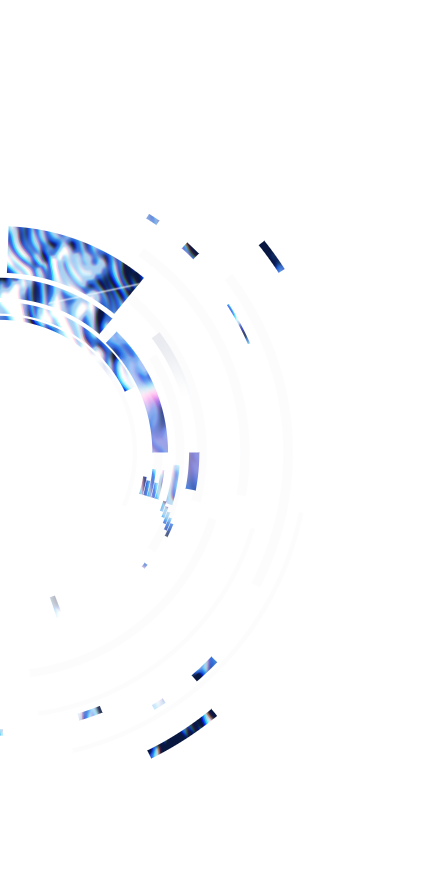
A Shadertoy shader for this background:

```glsl
// Broken concentric rings of blue prismatic crystal around the left edge of a white field.

const vec3 NAVY = vec3(0.03, 0.09, 0.25);
const vec3 BLUE = vec3(0.23, 0.44, 0.83);
const vec3 SKY = vec3(0.67, 0.82, 0.95);
const vec3 LILAC = vec3(0.68, 0.62, 0.89);
const vec3 MIST = vec3(0.94, 0.95, 0.97);

float hash(float n) { return fract(sin(n * 91.7) * 4375.5); }

vec2 gradient(vec2 cell) {
    float turn = 6.2832 * hash(dot(cell, vec2(1.27, 3.11)));
    return vec2(cos(turn), sin(turn));
}

float gradientNoise(vec2 p) {
    vec2 i = floor(p), f = fract(p);
    vec2 u = f * f * f * (f * (f * 6.0 - 15.0) + 10.0);
    vec2 e = vec2(0.0, 1.0);
    float low = mix(dot(gradient(i), f), dot(gradient(i + e.yx), f - e.yx), u.x);
    float high = mix(dot(gradient(i + e), f - e), dot(gradient(i + 1.0), f - 1.0), u.x);
    return mix(low, high, u.y);
}

// Brightness of the crystal: broad planes crossed by slanted streaks
float facet(vec2 p) {
    vec2 q = mat2(0.94, -0.34, 0.34, 0.94) * p;
    vec2 warp = vec2(gradientNoise(q * 0.02), gradientNoise(q * 0.02 + 7.3));
    float broad = gradientNoise(q * vec2(0.036, 0.02) + 1.5 * warp);
    float streak = gradientNoise(q * vec2(0.12, 0.035) + 2.0 * warp);
    return 0.5 + 0.9 * broad + 0.75 * streak;
}

// Sampling each channel apart gives the rainbow fringes
vec3 crystal(vec2 p, float bias) {
    vec2 shift = vec2(1.6, 0.8);
    vec3 tone = vec3(facet(p - shift), facet(p), facet(p + shift)) + bias;
    vec3 color = mix(NAVY, BLUE, smoothstep(0.0, 0.38, tone));
    color = mix(color, SKY, smoothstep(0.35, 0.66, tone));
    return mix(color, vec3(1.0), smoothstep(0.7, 1.0, tone));
}

// Coverage of a ring piece; span = inner radius, outer radius, first and last degree
float arc(vec2 polar, vec4 span, float pixel) {
    float radial = min(polar.x - span.x, span.y - polar.x);
    float along = min(polar.y - span.z, span.w - polar.y) * radians(polar.x);
    return clamp(0.5 + min(radial, along) / pixel, 0.0, 1.0);
}

float bell(float x, float width) { return exp(-x * x / (width * width)); }

void mainImage(out vec4 fragColor, in vec2 fragCoord) {
    // Thousandths of the canvas height, measured from the ring centre
    vec2 p = 1000.0 * (fragCoord / iResolution.y - vec2(0.0, 0.495));
    float pixel = 1000.0 / iResolution.y;
    vec2 polar = vec2(length(p), degrees(atan(p.y, p.x + 0.001)));
    vec3 color = vec3(1.0);

    // Faint ghost rings
    for (int i = 0; i < 9; i++) {
        float k = float(i);
        float inner = 148.0 + 24.0 * k;
        float start = -85.0 + 75.0 * hash(k + 2.0);
        vec4 span = vec4(inner, inner + 5.0 + 6.0 * hash(k), start, start + 65.0);
        color = mix(color, MIST, 0.22 * arc(polar, span, pixel));
    }
    float ghostFade = smoothstep(15.0, 36.0, polar.y);
    color = mix(color, MIST * 0.97, ghostFade * arc(polar, vec4(212, 223, 15, 37), pixel));

    // Large crystal arcs
    vec3 glass = crystal(p, 0.03);
    float rim = smoothstep(205.0, 250.0, polar.x);
    vec3 fan = crystal(p, 0.12 - 0.25 * rim);
    color = mix(color, fan, arc(polar, vec4(200.5, 252.6, 50.5, 87.8), pixel));
    color = mix(color, glass, arc(polar, vec4(172.5, 195, 50, 91), pixel));
    color = mix(color, crystal(p, 0.16), arc(polar, vec4(155, 168, 26, 91), pixel));
    float innerFade = smoothstep(32.0, 62.0, polar.y);
    color = mix(color, glass, innerFade * arc(polar, vec4(148, 152.5, 32, 91), pixel));

    // Side arc with a prismatic flare, turning lilac at its foot
    vec3 side = mix(crystal(p, 0.08), BLUE * 1.12, 0.45);
    side = mix(side, LILAC, 0.65 * bell(polar.y - 4.0, 7.0));
    vec3 flare = vec3(bell(polar.y - 21.0, 4.0), bell(polar.y - 23.0, 3.0), bell(polar.y - 24.0, 5.0));
    side = mix(side, vec3(1.0, 0.93, 0.97), flare);
    color = mix(color, side, arc(polar, vec4(170, 187.5, 0, 46), pixel));

    // Pale crease across the upper arcs
    float crease = abs(dot(p - vec2(85, 173), vec2(-0.21, 0.98)));
    float upper = arc(polar, vec4(172.5, 252.6, 50.5, 72), pixel);
    color = mix(color, vec3(1.0), 0.55 * upper * bell(crease, 1.3));

    // Lilac tab and strips below the side arc
    vec3 tab = mix(glass, mix(BLUE, LILAC, smoothstep(-12.0, -4.0, polar.y)), 0.75);
    color = mix(color, tab, arc(polar, vec4(211, 222.5, -11, 0), pixel));
    color = mix(color, crystal(p, 0.22), 0.75 * arc(polar, vec4(193, 201, -17, -4), pixel));
    for (int i = 0; i < 5; i++) {
        float k = float(i);
        float top = -6.0 - 5.0 * hash(k + 4.0);
        vec4 block = vec4(162.0 + 4.6 * k, 166.0 + 4.6 * k, -16.5, top);
        color = mix(color, crystal(p, 0.08), 0.85 * arc(polar, block, pixel));
        float radius = 190.0 + 4.0 * k;
        vec4 fleck = vec4(radius, radius + 3.4, -20.0 - 1.7 * k, -16.5 - 1.5 * k);
        color = mix(color, crystal(p, -0.2), 0.8 * arc(polar, fleck, pixel));
    }
    color = mix(color, glass, 0.7 * arc(polar, vec4(203, 207, -38.8, -37.3), pixel));

    // Outer shards: dark ends and light tails
    vec3 dark = crystal(p, -0.35);
    vec3 light = crystal(p, 0.15);
    color = mix(color, dark, arc(polar, vec4(305, 314, 45, 48.3), pixel));
    color = mix(color, light, 0.8 * arc(polar, vec4(308, 314, 55.5, 58), pixel));
    vec3 slip = mix(light, dark, smoothstep(34.5, 37.0, polar.y));
    color = mix(color, slip, arc(polar, vec4(370, 378, 32.8, 38.7), pixel));
    color = mix(color, glass, 0.8 * arc(polar, vec4(302, 304.5, 23.6, 33), pixel));
    color = mix(color, dark, arc(polar, vec4(328, 337, -49.3, -44), pixel));
    color = mix(color, glass, 0.55 * arc(polar, vec4(329, 335, -59, -56.5), pixel));
    color = mix(color, crystal(p, -0.38), arc(polar, vec4(371, 381, -63.7, -50.5), pixel));
    vec3 tail = mix(light, NAVY, smoothstep(-70.0, -68.8, polar.y));
    color = mix(color, tail, 0.85 * arc(polar, vec4(304, 312, -73.5, -68.5), pixel));
    color = mix(color, light, arc(polar, vec4(309, 316, -91, -89.4), pixel));
    color = mix(color, glass, 0.3 * arc(polar, vec4(171, 195, -71, -69), pixel));

    fragColor = vec4(color, 1.0);
}
```
